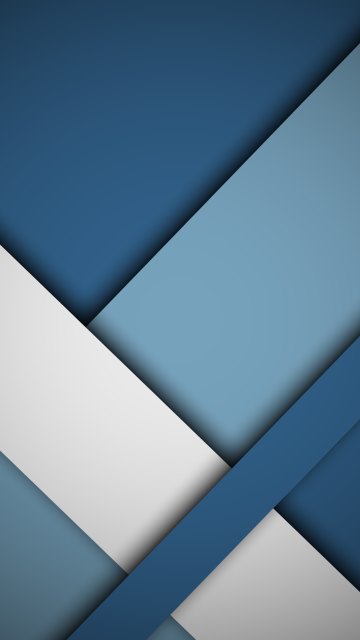
This background is drawn by a Shadertoy shader. Its source:

```glsl
#define TILT 0.8029              // angle of the stripes, radians
#define DEEP vec3(0.19, 0.375, 0.535)
#define SKY vec3(0.465, 0.635, 0.735)
#define PAPER vec3(0.92)
#define SKY_TOP 0.2432
#define PAPER_SPAN vec2(0.2130, 0.4445)
#define BAND_SPAN vec2(-0.1641, -0.0745)
#define LONG_SHADOW vec2(0.78, 0.048)   // strength, reach
#define SHORT_SHADOW vec2(0.25, 0.026)
#define VIGNETTE vec2(1.6, 2.4)         // strength, power

// Light left at distance d outside a raised edge; the far side stays lit
float shade(float d, vec2 shadow) {
    float closeness = clamp(1.0 - abs(d) / shadow.y, 0.0, 1.0);
    return 1.0 - shadow.x * closeness * closeness;
}

// Smooth coverage of the side where d is negative
float cover(float d) {
    float soft = 0.7 / iResolution.y;
    return 1.0 - smoothstep(-soft, soft, d);
}

// Raised stripe laid over a surface, casting a shadow from both edges
vec3 layStripe(vec3 below, vec3 paint, float t, vec2 span) {
    float above = t - span.y;
    float under = span.x - t;
    below *= shade(above, LONG_SHADOW) * shade(under, SHORT_SHADOW);
    return mix(below, paint, cover(max(above, under)));
}

void mainImage(out vec4 fragColor, in vec2 fragCoord) {
    // Canvas height is one unit
    vec2 p = fragCoord / iResolution.y;
    vec2 center = 0.5 * iResolution.xy / iResolution.y;

    // Coordinates along and across the rising diagonal
    vec2 dir = vec2(cos(TILT), sin(TILT));
    float along = dot(p, dir);
    float across = dot(p, vec2(-dir.y, dir.x));

    // Stacked sheets, lowest first
    vec3 col = layStripe(DEEP, SKY, across, vec2(-9.0, SKY_TOP));
    float lowerRight = max(across - BAND_SPAN.x, PAPER_SPAN.y - along);
    col = mix(col, DEEP * 0.95, cover(lowerRight));
    col *= mix(1.0, 0.94, cover(along - PAPER_SPAN.x));
    col = layStripe(col, PAPER, along, PAPER_SPAN);
    col = layStripe(col, DEEP, across, BAND_SPAN);

    // Radial falloff toward the corners
    col *= 1.0 - VIGNETTE.x * pow(length(p - center), VIGNETTE.y);
    fragColor = vec4(col, 1.0);
}
```
